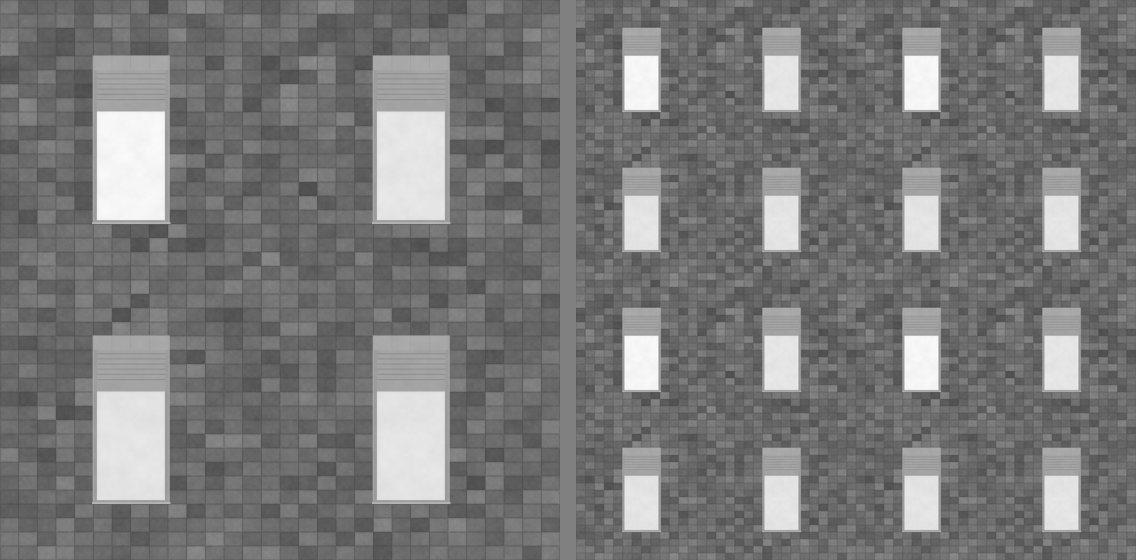
Left, the tile; right, the same tile 2 across and 2 down.
Reproduce this texture procedurally as a WebGL 2 fragment shader.

```glsl
#version 300 es
precision highp float;
// A grey wall of 30 by 40 flat tiles with a 2 by 2 set of windows, each with a
// lintel, a ribbed blind, a pale pane and a sill. Tiles get hashed shades,
// windows are layered soft boxes, and wrapping noise adds the wear.

uniform vec2 u_resolution;
out vec4 fragColor;

float hash(vec2 p) {
  return fract(sin(dot(p, vec2(127.1, 311.7))) * 43758.5453);
}

// Value noise on a lattice that wraps after the given number of cells
float wrapNoise(vec2 uv, vec2 cells) {
  vec2 g = uv * cells;
  vec2 i = floor(g);
  vec2 f = fract(g);
  f = f * f * (3.0 - 2.0 * f);
  float a = hash(mod(i, cells));
  float b = hash(mod(i + vec2(1.0, 0.0), cells));
  float c = hash(mod(i + vec2(0.0, 1.0), cells));
  float d = hash(mod(i + 1.0, cells));
  return mix(mix(a, b, f.x), mix(c, d, f.x), f.y);
}

// Layered noise, centred on zero
float wear(vec2 uv, float cells) {
  float sum = 0.0;
  float gain = 0.5;
  for (int k = 0; k < 4; k++) {
    sum += gain * (wrapNoise(uv, vec2(cells)) - 0.5);
    cells *= 2.0;
    gain *= 0.65;
  }
  return sum;
}

// Soft coverage of the box between two corners
float box(vec2 p, vec2 low, vec2 high, vec2 soft) {
  vec2 inside = min(p - low, high - p);
  vec2 cover = clamp(inside / soft + 0.5, 0.0, 1.0);
  return cover.x * cover.y;
}

// Soft coverage of a line, from the distance to its middle
float line(float dist, float halfWidth, float soft) {
  return clamp((halfWidth - dist) / soft + 0.5, 0.0, 1.0);
}

float tileWall(vec2 uv, vec2 pixel) {
  vec2 grid = uv * vec2(30.0, 40.0);
  vec2 id = floor(grid);
  float shade = 0.425 + 0.11 * (hash(id + 3.7) + hash(id + 51.3) - 1.0);

  // Blotches and fine speckle, then slightly dirty tile borders
  shade += 0.05 * wear(uv, 48.0) + 0.045 * wear(uv, 160.0);
  vec2 edge = (0.5 - abs(fract(grid) - 0.5)) / vec2(30.0, 40.0);
  float border = min(edge.x, edge.y);
  shade -= 0.018 * exp(-border * 450.0);

  // Thin dark joints
  float joint = max(line(edge.x, 0.0006, pixel.x), line(edge.y, 0.0006, pixel.y));
  return mix(shade, 0.29, 0.68 * joint);
}

float addWindow(float shade, vec2 uv, vec2 pixel) {
  vec2 id = floor(uv * 2.0);
  vec2 p = fract(uv * 2.0);
  vec2 soft = pixel * 2.0;
  float smudge = 0.035 * wear(uv, 48.0);

  // Frame with a lighter outer rim
  float outer = box(p, vec2(0.331, 0.200), vec2(0.606, 0.802), soft);
  float inner = box(p, vec2(0.335, 0.203), vec2(0.602, 0.799), soft);
  shade = mix(shade, mix(0.66, 0.61, inner) + smudge, outer);

  // Lintel, with faint joints that carry on from the wall
  float lintel = box(p, vec2(0.333, 0.750), vec2(0.604, 0.800), soft);
  float joint = abs(fract(uv.x * 30.0 + 0.5) - 0.5) / 30.0;
  float lintelShade = 0.66 - 0.035 * line(joint, 0.0006, pixel.x);
  shade = mix(shade, lintelShade + smudge, lintel);

  // Blind with horizontal ribs over a plain lower rail
  float blind = box(p, vec2(0.346, 0.602), vec2(0.591, 0.750), soft);
  float rib = abs(fract((p.y - 0.635) / 0.0185) - 0.5) * 0.0185;
  float ribs = line(rib, 0.002, soft.y) * step(0.635, p.y);
  shade = mix(shade, 0.64 - 0.075 * ribs + smudge, blind);

  // Pane: the upper left one is the brightest
  float pane = box(p, vec2(0.346, 0.2135), vec2(0.589, 0.602), soft);
  float glow = 0.89 + 0.02 * hash(id) + 0.07 * id.y * (1.0 - id.x);
  float rim = min(min(p.x - 0.346, 0.589 - p.x), min(p.y - 0.2135, 0.602 - p.y));
  glow -= 0.03 * exp(-max(rim, 0.0) * 200.0);
  shade = mix(shade, glow + 0.05 * wear(uv, 32.0), pane);

  // Sill, a little wider than the frame, with a dark line beneath
  float shadow = box(p, vec2(0.329, 0.197), vec2(0.609, 0.201), soft);
  float sill = box(p, vec2(0.329, 0.200), vec2(0.609, 0.207), soft);
  shade = mix(shade, 0.40, 0.6 * shadow);
  return mix(shade, 0.70 + smudge, sill);
}

void main() {
  vec2 uv = gl_FragCoord.xy / u_resolution;
  vec2 pixel = 1.0 / u_resolution;
  float shade = addWindow(tileWall(uv, pixel), uv, pixel);
  fragColor = vec4(vec3(clamp(shade, 0.0, 1.0)), 1.0);
}
```
